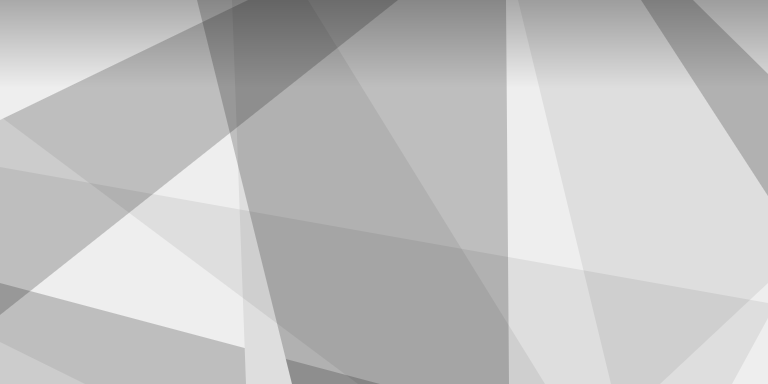
A WebGL 1 fragment shader for this background:

```glsl
precision highp float;
// Overlapping translucent grey bands and wedges on a pale ground,
// each cut by straight half planes and multiplied over the tone below.
// A soft shadow fades down from the top edge.
uniform vec2 u_resolution;

// Canvas units: 768 wide by 384 tall, with y running downward.
const vec2 CANVAS = vec2(768.0, 384.0);

// Smooth coverage of the half plane to the right of travel from a to b.
float side(vec2 p, vec2 a, vec2 b) {
  vec2 along = normalize(b - a);
  vec2 q = p - a;
  float distanceToEdge = along.x * q.y - along.y * q.x;
  float pixel = CANVAS.y / u_resolution.y;
  return clamp(distanceToEdge / pixel + 0.5, 0.0, 1.0);
}

// Multiplies a tone by a tint where the shape covers it.
float tinted(float tone, float tint, float coverage) {
  return tone * mix(1.0, tint, coverage);
}

void main() {
  vec2 uv = gl_FragCoord.xy / u_resolution;
  vec2 p = vec2(uv.x, 1.0 - uv.y) * CANVAS;
  const float DARK = 0.8;
  const float LIGHT = 0.932;

  // Dark bands
  float diagonalBand = side(p, vec2(0.0, 120.0), vec2(248.0, 0.0))
                     * side(p, vec2(398.0, 0.0), vec2(0.0, 315.0));
  float pillarLeft = side(p, vec2(292.0, 384.0), vec2(197.0, 0.0));
  float pillar = pillarLeft * side(p, vec2(506.0, 0.0), vec2(509.0, 384.0));
  float cornerBand = side(p, vec2(768.0, 196.0), vec2(641.0, 0.0))
                   * side(p, vec2(693.0, 0.0), vec2(768.0, 74.0));

  // Light wedges
  float veilLeft = side(p, vec2(246.0, 384.0), vec2(232.0, 0.0));
  float veil = veilLeft * side(p, vec2(308.0, 0.0), vec2(545.0, 384.0));
  float belowSlope = side(p, vec2(0.0, 167.0), vec2(768.0, 303.0));
  float aboveFall = side(p, vec2(358.0, 384.0), vec2(5.0, 120.0));
  float lowerWedge = belowSlope * aboveFall
                   * side(p, vec2(768.0, 318.0), vec2(732.0, 384.0));
  float rightWedge = side(p, vec2(611.0, 384.0), vec2(518.0, 0.0))
                   * side(p, vec2(768.0, 283.0), vec2(660.0, 384.0));

  // Foot of the scene, open between the veil and the pillar
  float foot = side(p, vec2(0.0, 283.0), vec2(380.0, 384.0))
             * (1.0 - veilLeft * (1.0 - pillarLeft));

  // Pale facets at the left edge
  float paleWedge = (1.0 - belowSlope) * (1.0 - aboveFall) * diagonalBand;
  float paleCorner = side(p, vec2(0.0, 342.0), vec2(85.0, 384.0));

  float tone = 0.933;
  tone = tinted(tone, DARK, diagonalBand);
  tone = tinted(tone, DARK, pillar);
  tone = tinted(tone, DARK, cornerBand);
  tone = tinted(tone, DARK, foot);
  tone = tinted(tone, LIGHT, veil);
  tone = tinted(tone, LIGHT, lowerWedge);
  tone = tinted(tone, LIGHT, rightWedge);
  tone = tinted(tone, 1.0 / LIGHT, max(paleWedge, paleCorner));

  // Shadow along the top
  tone *= 1.0 - 0.29 * clamp(1.0 - p.y / 88.0, 0.0, 1.0);

  gl_FragColor = vec4(vec3(tone), 1.0);
}
```
